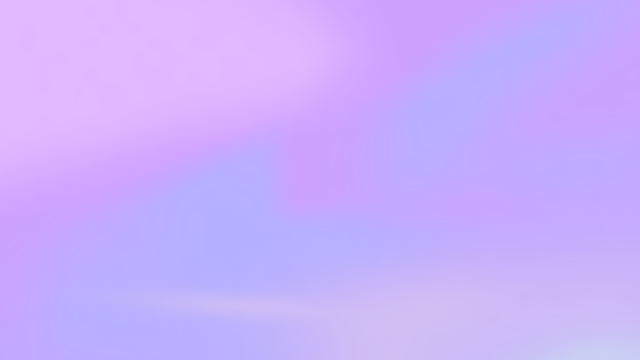
Write a WebGL 2 fragment shader that draws this background.

```glsl
#version 300 es
precision highp float;
// Soft pastel clouds: a pink bank over an orchid rim, with periwinkle hollows and pale haze.
// Rotated Gaussian pools and smooth slanted edges are blended from back to front,
// in units of canvas height, with a slight noise warp for brushed, uneven borders.

uniform vec2 u_resolution;
out vec4 fragColor;

const vec3 LAVENDER   = vec3(0.770, 0.660, 1.000);
const vec3 PERIWINKLE = vec3(0.702, 0.692, 1.000);
const vec3 ORCHID     = vec3(0.810, 0.630, 1.000);
const vec3 PINK       = vec3(0.885, 0.722, 1.000);
const vec3 HAZE       = vec3(0.822, 0.752, 0.955);
const vec3 ICE        = vec3(0.790, 0.825, 0.950);

const float ASPECT       = 16.0 / 9.0;
const float WARP_AMOUNT  = 0.035;
const vec2  WARP_SCALE   = vec2(3.5, 8.0);
const float STREAK_ANGLE = 0.35;
const float GRAIN        = 0.004;

float hash(vec2 p) {
    return fract(sin(dot(p, vec2(127.1, 311.7))) * 43758.5453);
}

float noise(vec2 p) {
    vec2 cell = floor(p), f = fract(p);
    f = f * f * (3.0 - 2.0 * f);
    return mix(mix(hash(cell), hash(cell + vec2(1, 0)), f.x),
               mix(hash(cell + vec2(0, 1)), hash(cell + vec2(1, 1)), f.x), f.y);
}

float fbm(vec2 p) {
    float sum = 0.0, amplitude = 0.5;
    for (int i = 0; i < 3; i++) {
        sum += amplitude * noise(p);
        p = p * 2.0 + 17.3;
        amplitude *= 0.5;
    }
    return sum;
}

vec2 rotate(vec2 p, float angle) {
    float c = cos(angle), s = sin(angle);
    return vec2(c * p.x + s * p.y, c * p.y - s * p.x);
}

// Elliptical Gaussian pool whose long axis is turned by angle
float pool(vec2 p, vec2 center, vec2 radius, float angle) {
    vec2 q = rotate(p - center, angle) / radius;
    return exp(-dot(q, q));
}

// Smooth step centred on zero
float rise(float distance, float softness) {
    return smoothstep(-softness, softness, distance);
}

void main() {
    vec2 uv = gl_FragCoord.xy / u_resolution;
    vec2 p = vec2(uv.x * ASPECT, uv.y);

    // Brushed warp, stretched along the slant of the clouds
    vec2 streak = rotate(p, STREAK_ANGLE) * WARP_SCALE;
    p += WARP_AMOUNT * (vec2(fbm(streak), fbm(streak + 31.7)) - 0.44);

    vec3 color = LAVENDER;

    // Periwinkle hollows: lower left, then the diagonal channel at upper right
    color = mix(color, PERIWINKLE, 0.95 * pool(p, vec2(0.63, 0.37), vec2(0.27, 0.30), 0.3));
    color = mix(color, PERIWINKLE, 0.85 * pool(p, vec2(0.92, 0.31), vec2(0.34, 0.11), 0.1));
    color = mix(color, PERIWINKLE, 0.75 * pool(p, vec2(0.30, 0.14), vec2(0.30, 0.16), 0.2));
    color = mix(color, PERIWINKLE, 0.75 * pool(p, vec2(0.64, 0.03), vec2(0.26, 0.11), 0.0));
    color = mix(color, PERIWINKLE, 0.70 * pool(p, vec2(1.22, 0.66), vec2(0.28, 0.15), 0.7));
    color = mix(color, PERIWINKLE, 0.80 * pool(p, vec2(1.50, 0.91), vec2(0.30, 0.10), 0.5));
    color = mix(color, PERIWINKLE, 0.50 * pool(p, vec2(1.58, 0.53), vec2(0.24, 0.10), 0.15));

    // Orchid veils on the right and at the left border
    color = mix(color, ORCHID, 0.65 * pool(p, vec2(1.64, 0.71), vec2(0.27, 0.10), 0.35));
    color = mix(color, ORCHID, 0.60 * pool(p, vec2(1.80, 0.82), vec2(0.13, 0.20), 0.0));
    color = mix(color, ORCHID, 0.50 * pool(p, vec2(1.30, 0.43), vec2(0.30, 0.06), 0.05));
    color = mix(color, ORCHID, 0.55 * pool(p, vec2(0.00, 0.22), vec2(0.12, 0.22), 0.0));

    // Orchid slope under the pink bank
    float dip = 0.08 * exp(-pow((p.x - 1.0) / 0.2, 2.0));
    float slope = 0.30 + 0.46 * p.x - dip;
    float slopeSoftness = 0.055 + 0.10 * abs(p.x - 0.62);
    color = mix(color, ORCHID, rise(p.y - slope, slopeSoftness));

    // Orchid patch hanging in the middle, crisp at its lower left corner
    float patchMask = rise(p.x - 0.775, 0.055)
                    * rise(p.y - 0.395 - 0.12 * (p.x - 0.78), 0.05)
                    * (1.0 - rise(p.x - 1.03, 0.16))
                    * (1.0 - rise(p.y - 0.70, 0.10));
    color = mix(color, ORCHID, 0.90 * patchMask);

    // Pink bank with a tongue reaching right below the orchid top edge
    float bank = rise(p.y - 0.50 - 0.27 * p.x, 0.13) * (1.0 - rise(p.x - 0.96, 0.17));
    bank *= 1.0 - 0.85 * pool(p, vec2(1.02, 1.04), vec2(0.34, 0.14), -0.25);
    color = mix(color, PINK, bank);

    // Pale haze along the bottom, ending in an icy corner
    color = mix(color, HAZE, 0.90 * pool(p, vec2(1.18, 0.13), vec2(0.38, 0.13), 0.1));
    color = mix(color, HAZE, 0.75 * pool(p, vec2(0.68, 0.15), vec2(0.32, 0.035), -0.06));
    color = mix(color, HAZE, 0.80 * pool(p, vec2(1.08, 0.00), vec2(0.22, 0.14), 0.0));
    color = mix(color, HAZE, 0.65 * pool(p, vec2(1.68, 0.14), vec2(0.32, 0.17), 0.1));
    color = mix(color, ICE, 0.95 * pool(p, vec2(1.66, -0.02), vec2(0.32, 0.10), 0.08));

    // Faint tonal mottling
    color += GRAIN * (noise(p * 24.0) - 0.5);
    fragColor = vec4(clamp(color, 0.0, 1.0), 1.0);
}
```
